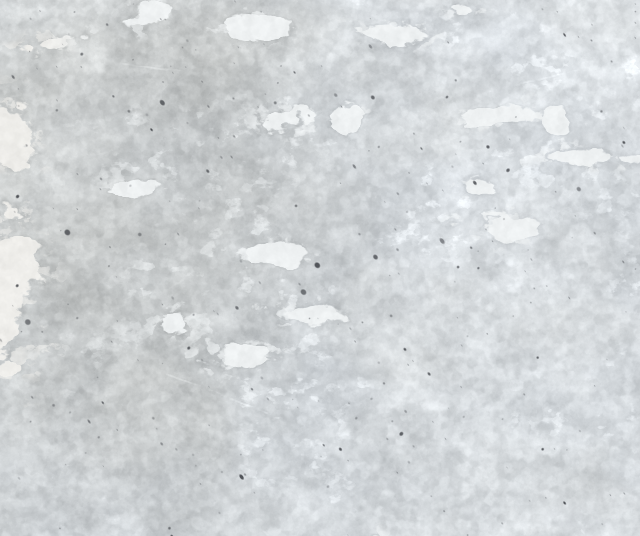
Write a WebGL 2 fragment shader that draws this texture.

```glsl
#version 300 es
precision highp float;
// Pale weathered concrete with plaster smears, flakes, scratches and pinholes.

uniform vec2 u_resolution;
out vec4 fragColor;

vec3 hash3(vec2 cell) {
  vec3 h = fract(vec3(cell.xyx) * vec3(0.1031, 0.1030, 0.0973));
  h += dot(h, h.yxz + 33.33);
  return fract((h.xxy + h.yzz) * h.zyx);
}

// Soft cellular noise in -1..1: random cell values blended by distance.
float cellNoise(vec2 p) {
  vec2 base = floor(p), f = p - base;
  float sum = 0.0, weightSum = 1e-4;
  for (int y = -1; y <= 1; y++)
    for (int x = -1; x <= 1; x++) {
      vec2 offset = vec2(x, y);
      vec3 h = hash3(base + offset + 200.0);
      vec2 d = offset + h.xy - f;
      float weight = exp(-6.0 * dot(d, d));
      sum += weight * (2.0 * h.z - 1.0);
      weightSum += weight;
    }
  return sum / weightSum;
}

float layeredNoise(vec2 p) {
  float sum = 0.0, amplitude = 0.5;
  for (int i = 0; i < 4; i++) {
    sum += amplitude * cellNoise(p);
    p = mat2(1.6, 1.2, -1.2, 1.6) * p + 17.3;
    amplitude *= 0.5;
  }
  return sum;
}

float ellipse(vec2 p, vec2 center, vec2 radii) {
  return length((p - center) / radii);
}

// Nearest scattered smear: below 1 is inside.
float smearField(vec2 p, vec2 cellSize) {
  vec2 base = floor(p / cellSize);
  float nearest = 9.0;
  for (int y = -1; y <= 1; y++)
    for (int x = -1; x <= 1; x++) {
      vec2 cell = base + vec2(x, y);
      vec3 place = hash3(cell + 61.0), form = hash3(cell + 137.0);
      vec2 center = (cell + 0.15 + 0.7 * place.xy) * cellSize;
      float chance = mix(0.27, 0.6, smoothstep(0.84, 0.92, center.y));
      vec2 radii = vec2(mix(0.025, 0.085, form.x * form.x), mix(0.012, 0.03, form.y));
      if (place.z < chance) nearest = min(nearest, ellipse(p, center, radii));
    }
  return nearest;
}

// Coverage of small dark pits, one at most in each cell.
float pinholes(vec2 p, float density, float chance, float maxRadius, float pixel) {
  vec2 base = floor(p * density);
  float cover = 0.0;
  for (int y = -1; y <= 1; y++)
    for (int x = -1; x <= 1; x++) {
      vec2 cell = base + vec2(x, y);
      vec3 place = hash3(cell + 311.0), form = hash3(cell + 419.0);
      vec2 d = p - (cell + place.xy) / density;
      d.y += d.x * (form.z - 0.2);
      float radius = maxRadius * mix(0.35, 1.0, form.x * form.x);
      float pit = 1.0 - smoothstep(radius - pixel, radius + pixel, length(d));
      cover = max(cover, pit * step(place.z, chance) * mix(0.45, 1.0, form.y));
    }
  return cover;
}

float segmentDistance(vec2 p, vec2 a, vec2 b) {
  vec2 ab = b - a;
  return length(p - a - ab * clamp(dot(p - a, ab) / dot(ab, ab), 0.0, 1.0));
}

float scratches(vec2 p, float pixel) {
  float cover = 0.0;
  for (int i = 0; i < 6; i++) {
    vec3 h = hash3(vec2(i, 53)), g = hash3(vec2(i, 97));
    vec2 start = h.xy * vec2(1.1, 1.0);
    vec2 end = start + vec2(0.07 + 0.13 * h.z, (g.x - 0.7) * 0.18);
    float d = segmentDistance(p, start, end);
    cover = max(cover, 1.0 - smoothstep(0.0005, 0.001 + pixel, d));
  }
  return cover;
}

void main() {
  vec2 p = gl_FragCoord.xy / u_resolution.y;
  float pixel = 1.0 / u_resolution.y;

  // Mottling from broad clouds down to grain.
  float clouds = layeredNoise(p * 3.0);
  float mottle = layeredNoise(p * vec2(15.0, 19.0) + 40.0);
  float grain = layeredNoise(p * 72.0 + 80.0);
  float trowel = cellNoise(p * vec2(4.0, 65.0) + 7.0);
  float drips = cellNoise(p * vec2(38.0, 7.0) + 25.0);
  float topBand = smoothstep(0.86, 0.93, p.y + 0.05 * mottle);
  float dimSide = 1.0 - smoothstep(0.5, 1.5, ellipse(p, vec2(0.2, 0.65), vec2(0.38, 0.5)));
  float tone = 0.826 + 0.06 * clouds + 0.075 * mottle + 0.075 * grain;
  tone += 0.006 * trowel + 0.008 * drips + 0.022 * topBand - 0.04 * dimSide;
  tone += 0.025 * smoothstep(0.35, 0.0, p.y) * smoothstep(0.5, 1.1, p.x);

  // Pale broken flakes, gathered in loose groups.
  float chips = layeredNoise(p * vec2(36.0, 48.0) + 120.0);
  float groups = layeredNoise(p * vec2(4.5, 6.0) + 160.0);
  tone += 0.085 * smoothstep(0.2, 0.5, chips) * smoothstep(-0.1, 0.4, groups);
  tone += 0.05 * scratches(p + 0.003 * mottle, pixel) * smoothstep(-0.3, 0.3, chips);

  vec3 color = tone + vec3(0.0, 0.018, 0.031);
  color += vec3(-0.004, 0.0, 0.008) * groups - vec3(-0.006, 0.0, 0.012) * dimSide;

  // Ragged plaster smears and warm plaster on the left border.
  float ragged = 1.1 * layeredNoise(p * vec2(14.0, 24.0) + 210.0) + 0.3 * chips;
  float border = min(ellipse(p, vec2(0.0, 0.47), vec2(0.06, 0.13)),
                     ellipse(p, vec2(0.01, 0.76), vec2(0.06, 0.05)));
  float smear = min(smearField(p, vec2(0.2, 0.125)), border) + ragged;
  float crumbs = smoothstep(0.12, 0.35, chips) * (1.0 - smoothstep(1.2, 2.3, smear));
  float plaster = 1.0 - smoothstep(0.9, 1.02, smear);
  float rim = smoothstep(0.95, 1.05, smear) * (1.0 - smoothstep(1.05, 1.25, smear));
  vec3 plasterColor = mix(vec3(0.945, 0.957, 0.96), vec3(0.945, 0.94, 0.925),
                          1.0 - smoothstep(0.05, 0.2, p.x));
  color -= 0.025 * rim;
  color = mix(color, plasterColor + 0.03 * grain, max(plaster * 0.92, crumbs * 0.55));

  // Dark pits, a few large and many faint.
  float pits = pinholes(p, 21.0, 0.13, 0.0052, pixel);
  float specks = pinholes(p + 3.7, 42.0, 0.1, 0.0024, pixel);
  color = mix(color, vec3(0.25, 0.26, 0.28), max(0.9 * pits, 0.5 * specks));

  fragColor = vec4(clamp(color, 0.0, 1.0), 1.0);
}
```
